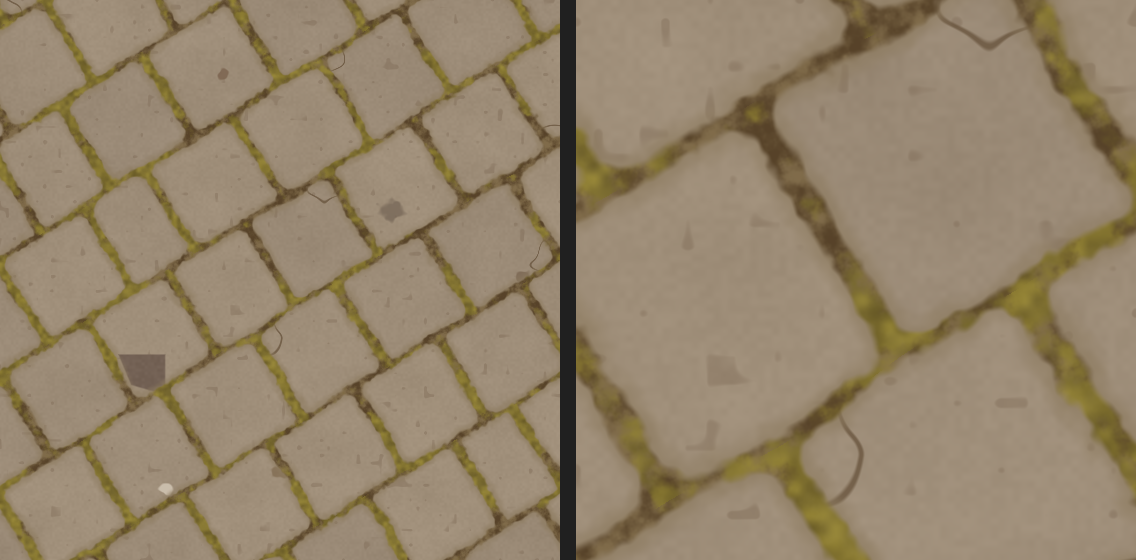
Left: the whole. Right: its middle third, enlarged.
A WebGL 2 fragment shader for this texture:

```glsl
#version 300 es
precision highp float;
// Worn square paving stones in slanted half-bond rows, with mossy earth joints.
uniform vec2 u_resolution;
out vec4 fragColor;

const float PITCH = 0.1784;      // stone spacing along a row
const float ROW_HEIGHT = 0.1764; // spacing between rows

float hash(vec2 p) {
  vec3 q = fract(p.xyx * 0.1031);
  q += dot(q, q.yzx + 33.33);
  return fract((q.x + q.y) * q.z);
}

float noise(vec2 p) {
  vec2 i = floor(p), f = fract(p);
  f = f * f * (3.0 - 2.0 * f);
  return mix(mix(hash(i), hash(i + vec2(1, 0)), f.x),
             mix(hash(i + vec2(0, 1)), hash(i + vec2(1, 1)), f.x), f.y);
}

float fbm(vec2 p) {
  float sum = 0.0, gain = 0.53;
  for (int i = 0; i < 4; i++) {
    sum += gain * noise(p);
    p = mat2(1.6, 1.2, -1.2, 1.6) * p + 7.3;
    gain *= 0.5;
  }
  return sum;
}

// Position of the k-th cross joint; a few rows hold one narrow stone.
float jointAt(float row, float k) {
  float x = mix(0.167, 0.065, mod(row, 2.0)) + k * PITCH;
  if (row == 0.0 && k < -1.0) x += 0.03;
  if (row == 1.0 && k < 0.0) x += 0.043;
  if (row == 2.0) x += k < 0.0 ? 0.012 : -0.007;
  if (row == 5.0) x += k < 2.0 ? 0.026 : -0.026;
  return x + (hash(vec2(row, k) + 17.0) - 0.5) * 0.01;
}

float roundedBox(vec2 p, vec2 halfSize, float radius) {
  vec2 q = abs(p) - halfSize + radius;
  return length(max(q, 0.0)) + min(max(q.x, q.y), 0.0) - radius;
}

// Soft irregular blot of the given radii.
float blot(vec2 p, vec2 center, vec2 radii) {
  float edge = length((p - center) / radii) + (noise(p * 110.0) - 0.5) * 0.7;
  return 1.0 - smoothstep(0.7, 1.15, edge);
}

void main() {
  vec2 p = gl_FragCoord.xy / u_resolution;

  // Slanted row coordinates, measured from the top left, with a slight wobble
  vec2 q = p - vec2(0, 1);
  vec2 s = vec2(dot(q, vec2(0.849, 0.528)), dot(q, vec2(0.528, -0.849)) - 0.2155);
  s += (vec2(noise(p * 13.0), noise(p * 13.0 + 40.0)) - 0.5) * 0.009;

  // Find the stone that holds this point
  float row = floor(s.y / ROW_HEIGHT);
  float k = floor((s.x - jointAt(row, 0.0)) / PITCH) + 2.0;
  for (int i = 0; i < 4; i++) if (s.x < jointAt(row, k)) k -= 1.0;
  vec2 id = vec2(row, k);
  vec2 low = vec2(jointAt(row, k), row * ROW_HEIGHT);
  vec2 high = vec2(jointAt(row, k + 1.0), low.y + ROW_HEIGHT);
  vec2 local = s - 0.5 * (low + high);
  vec2 gap = vec2(mix(0.006, 0.0095, hash(id + 5.0)), mix(0.0035, 0.006, hash(id + 9.0)));
  vec2 halfSize = 0.5 * (high - low) - gap;
  float d = roundedBox(local, halfSize, mix(0.012, 0.022, hash(id + 23.0)));
  d += (noise(p * 55.0) - 0.5) * 0.005 + (noise(p * 150.0) - 0.5) * 0.004;

  // Stone: per-stone tint, cloudy tone, fine grain
  vec3 stone = vec3(0.615, 0.55, 0.47);
  stone += (hash(id + 31.0) - 0.5) * vec3(0.03, 0.028, 0.02);
  stone += (fbm(p * 16.0) - 0.5) * 0.045 + (noise(p * 230.0) - 0.5) * 0.022;
  stone = mix(stone, vec3(0.47, 0.39, 0.31), 0.35 * smoothstep(0.86, 0.95, noise(p * 75.0 + 9.0)));

  // Stains and one pale fleck
  stone = mix(stone, vec3(0.46, 0.40, 0.34), 0.75 * blot(p, vec2(0.697, 0.624), vec2(0.023, 0.018)));
  stone = mix(stone, vec3(0.46, 0.36, 0.28), 0.7 * blot(p, vec2(0.398, 0.867), vec2(0.010)));
  stone = mix(stone, vec3(0.46, 0.38, 0.30), 0.7 * blot(p, vec2(0.934, 0.506), vec2(0.015, 0.010)));
  stone = mix(stone, vec3(0.47, 0.38, 0.27), 0.6 * blot(p, vec2(0.501, 0.156), vec2(0.018, 0.010)));
  stone = mix(stone, vec3(0.79, 0.74, 0.67), blot(p, vec2(0.298, 0.126), vec2(0.013, 0.010)));

  // Dark four-sided patch
  vec2 e = p - vec2(0.258, 0.336);
  float patchEdge = max(max(e.x - 0.037, e.y - 0.031),
      max(dot(e, vec2(-0.923, -0.386)) - 0.031, dot(e, vec2(-0.275, -0.961)) - 0.029));
  stone = mix(vec3(0.45, 0.38, 0.33) + (noise(p * 180.0) - 0.5) * 0.03, stone,
              smoothstep(-0.002, 0.002, patchEdge));

  // Cracked corners on some stones
  vec2 corner = halfSize * sign(vec2(hash(id + 51.0), hash(id + 57.0)) - 0.5);
  float crack = abs(length(local - corner) - 0.018 - 0.03 * noise(p * 38.0));
  stone = mix(stone, vec3(0.40, 0.32, 0.23),
              0.75 * step(0.8, hash(id + 63.0)) * (1.0 - smoothstep(0.0005, 0.003, crack)));

  // Dirt gathers along the rim
  float rim = smoothstep(-0.014, 0.0, d + (fbm(p * 45.0) - 0.5) * 0.008);
  stone = mix(stone, vec3(0.55, 0.48, 0.37), 0.6 * rim);

  // Joint: brown earth, dark gaps and yellow-green moss, richer in cross joints
  float crossJoint = smoothstep(-0.004, 0.006, abs(local.x) - halfSize.x);
  vec3 earth = mix(vec3(0.34, 0.26, 0.16), vec3(0.50, 0.42, 0.29), smoothstep(0.25, 0.75, fbm(p * 80.0)));
  float moss = smoothstep(0.4, 0.66, 0.55 * noise(p * 17.0) + 0.5 * fbm(p * 70.0 + 20.0)
               + 0.13 * crossJoint - 0.09 * p.x);
  vec3 mossColor = mix(vec3(0.43, 0.38, 0.15), vec3(0.62, 0.56, 0.21), noise(p * 125.0));
  vec3 filling = mix(earth, mossColor, 0.8 * moss);

  fragColor = vec4(mix(stone, filling, smoothstep(-0.003, 0.0025, d)), 1.0);
}
```
